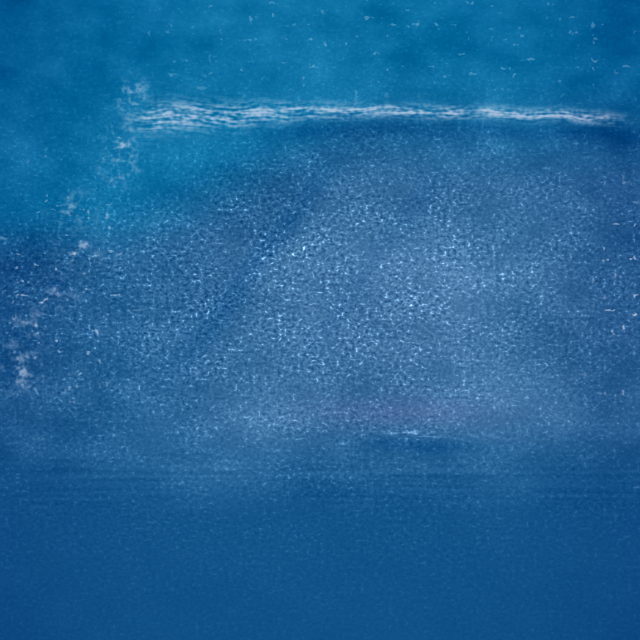
Give the GLSL for this texture, as a Shadertoy shader.

```glsl
// Aerial view of a blue sea: grainy ripples, a thin foam crest and scattered flecks.
#define DEEP vec3(0.065, 0.320, 0.530)
#define MID vec3(0.120, 0.370, 0.570)
#define PALE vec3(0.290, 0.485, 0.665)
#define TEAL vec3(0.050, 0.450, 0.650)
#define FOAM vec3(0.720, 0.790, 0.890)
#define GRAIN_SCALE 155.0
#define GRAIN_CONTRAST 0.33
#define CREST_Y 0.818
#define FLECK_AMOUNT 0.85

vec2 hash2(vec2 p) {
    vec3 q = fract(p.xyx * vec3(0.1031, 0.1030, 0.0973));
    q += dot(q, q.yzx + 33.33);
    return fract((q.xx + q.yz) * q.zy);
}

float cornerSlope(vec2 cell, vec2 offset) {
    float angle = 6.2832 * hash2(cell).x;
    return dot(vec2(cos(angle), sin(angle)), offset);
}

// Gradient noise, roughly -0.7 to 0.7
float noise(vec2 p) {
    vec2 i = floor(p), f = p - i, e = vec2(1.0, 0.0);
    vec2 u = f * f * f * (f * (f * 6.0 - 15.0) + 10.0);
    return mix(mix(cornerSlope(i, f), cornerSlope(i + e, f - e), u.x),
               mix(cornerSlope(i + e.yx, f - e.yx), cornerSlope(i + 1.0, f - 1.0), u.x), u.y);
}

float fbm(vec2 p) {
    float sum = 0.0, gain = 1.0;
    for (int i = 0; i < 4; i++) {
        sum += gain * noise(p);
        p = mat2(1.6, 1.2, -1.2, 1.6) * p + 17.3;
        gain *= 0.5;
    }
    return sum;
}

// Soft blob: 1 in the centre, fading outwards
float blob(vec2 p, vec2 centre, vec2 radius) {
    vec2 d = (p - centre) / radius;
    return exp(-dot(d, d));
}

void mainImage(out vec4 fragColor, in vec2 fragCoord) {
    vec2 uv = fragCoord / iResolution.xy;
    float swell = fbm(uv * vec2(4.0, 6.0) + 3.0);
    float patches = fbm(uv * vec2(15.0, 22.0) + 40.0);

    // Broad water tones
    float bay = smoothstep(0.60, 0.05, uv.x) * smoothstep(0.35, 0.80, uv.y);
    float teal = smoothstep(0.70, 0.90, uv.y + 0.25 * bay + 0.04 * swell);
    float sheet = smoothstep(0.18, 0.36, uv.y + 0.02 * swell);
    float shoal = blob(uv, vec2(0.62, 0.49), vec2(0.40, 0.30));
    vec3 color = mix(DEEP, MID, sheet * 0.7 + 0.25 * smoothstep(0.0, 0.2, uv.y));
    color = mix(color, PALE, clamp(shoal * 1.05 + 0.15 * swell, 0.0, 1.0) * sheet);
    color = mix(color, TEAL, teal * 0.95);
    color += vec3(0.055, 0.0, 0.01) * blob(uv, vec2(0.63, 0.355), vec2(0.15, 0.025));
    color += 0.055 * (swell + patches) * mix(0.15, 1.0, sheet);

    // Faint slanting troughs
    float slant = uv.x - 0.72 * uv.y + 0.015 * swell;
    float troughs = exp(-pow((slant + 0.025) / 0.025, 2.0)) + 0.6 * exp(-pow((slant - 0.16) / 0.022, 2.0));
    color -= vec3(0.045, 0.035, 0.02) * troughs * smoothstep(0.38, 0.48, uv.y) * smoothstep(0.78, 0.68, uv.y);

    // Fine ripple grain, strongest over the pale middle
    vec2 warp = 0.003 * vec2(noise(uv * 45.0), noise(uv * 45.0 + 9.0));
    vec2 ripple = (uv + warp) * GRAIN_SCALE;
    float grain = noise(ripple * vec2(0.85, 1.1)) + 0.8 * noise(ripple * vec2(1.5, 1.8) + 31.0);
    float rough = blob(uv, vec2(0.50, 0.55), vec2(0.54, 0.27)) * (1.0 - 0.6 * teal);
    rough = 0.08 + 0.92 * rough * clamp(0.85 + 0.8 * patches, 0.3, 1.4);
    float glint = smoothstep(0.28, 0.85, grain);
    color += GRAIN_CONTRAST * rough * (0.62 * grain + 0.65 * glint - 0.05) * vec3(0.92, 1.0, 0.98);

    // Level ripple lines where the rough water ends
    float lines = noise(uv * vec2(5.0, 150.0)) * blob(uv, vec2(0.5, 0.245), vec2(0.7, 0.04));
    color += 0.06 * lines;

    // Long foam crest: a frayed fan at the left, a thin flat band at the right
    float bend = CREST_Y + 0.008 * sin(5.0 * uv.x - 1.6) + 0.006 * noise(uv * vec2(14.0, 3.0));
    float height = uv.y - bend;
    float width = mix(0.024, 0.010, smoothstep(0.25, 0.60, uv.x));
    float span = smoothstep(0.17, 0.25, uv.x) * smoothstep(1.0, 0.93, uv.x);
    vec2 along = vec2(uv.x, height - 0.10 * max(0.45 - uv.x, 0.0));
    float streaks = noise(along * vec2(16.0, 150.0)) + 0.7 * noise(along * vec2(55.0, 260.0) + 4.0);
    streaks += 0.6 * noise(uv * vec2(130.0, 190.0));
    float crest = exp(-pow(height / width, 2.0)) * span * smoothstep(-0.7, 0.75, streaks);
    float shade = exp(-pow((height + 0.028) / 0.016, 2.0)) * smoothstep(0.3, 0.55, uv.x);
    color -= vec3(0.045, 0.060, 0.045) * shade;
    color = mix(color, FOAM, clamp(crest, 0.0, 0.85));

    // Small breaker low in the rough water
    float breaker = uv.y - 0.322 + 0.05 * (uv.x - 0.66) - 0.010 * noise(uv * vec2(24.0, 1.0));
    float reach = blob(vec2(uv.x, 0.0), vec2(0.66, 0.0), vec2(0.09, 1.0));
    color += 0.24 * reach * exp(-pow(breaker / 0.005, 2.0)) * smoothstep(-0.2, 0.7, streaks);
    color -= vec3(0.07, 0.05, 0.03) * reach * exp(-pow((breaker + 0.018) / 0.013, 2.0));

    // Foam tufts trailing down from the left end of the crest
    float tufts = 0.0;
    for (int i = 0; i < 9; i++) {
        float t = float(i) / 8.0;
        vec2 jitter = hash2(vec2(float(i), 5.0)) - 0.5;
        vec2 centre = vec2(0.05 + 0.18 * pow(1.0 - t, 1.6), 0.835 - 0.44 * t) + jitter * vec2(0.06, 0.03);
        tufts += blob(uv, centre, vec2(0.030, 0.026)) * mix(1.0, 0.65, t);
    }
    float torn = fbm(uv * vec2(42.0, 55.0) + 8.0) + 0.5 * noise(uv * 170.0);
    color = mix(color, FOAM, clamp(tufts * smoothstep(-0.25, 0.85, torn) * 0.80, 0.0, 0.8));

    // Sparse bright flecks near the sides and along the top
    float left = blob(uv, vec2(0.10, 0.55), vec2(0.11, 0.19));
    float right = blob(uv, vec2(0.98, 0.53), vec2(0.06, 0.22));
    float top = 0.40 * smoothstep(0.80, 0.90, uv.y) * smoothstep(0.1, 0.35, uv.x);
    float fleck = noise(uv * vec2(62.0, 90.0) + warp * 120.0) + 0.5 * noise(uv * 170.0) + 0.12 * patches;
    color = mix(color, FOAM, FLECK_AMOUNT * smoothstep(0.38, 0.70, fleck) * clamp(left + right + top, 0.0, 1.0));

    // Darker rim, deepest in the upper corners
    vec2 rim = abs(uv - 0.5) * 2.0;
    float edge = smoothstep(0.55, 1.0, rim.x) * 0.55 + pow(rim.x * rim.y, 2.0) * 0.6;
    color -= vec3(0.045, 0.095, 0.080) * edge * mix(0.35, 1.0, smoothstep(0.1, 0.5, uv.y));
    fragColor = vec4(clamp(color, 0.0, 1.0), 1.0);
}
```
